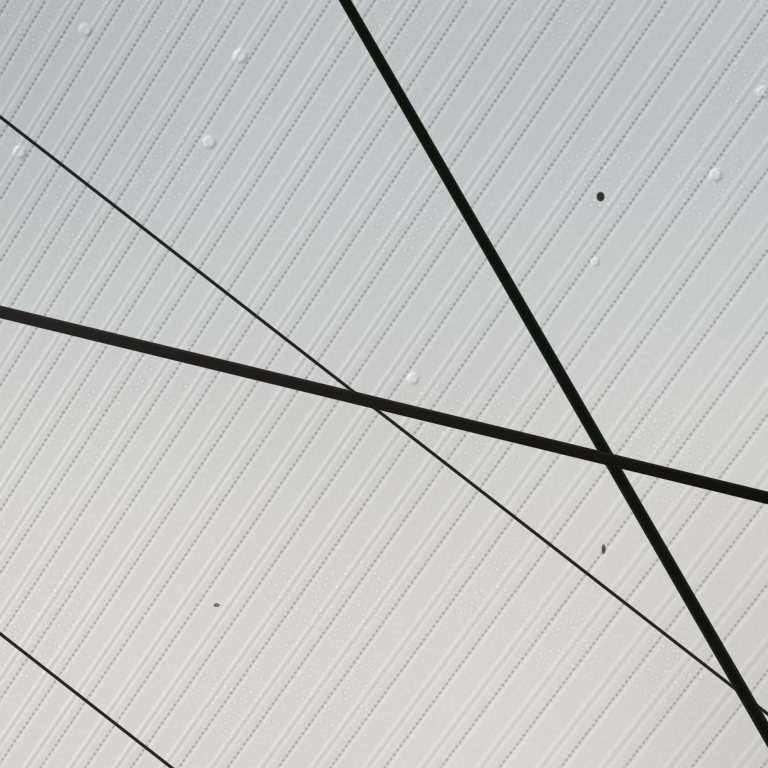
Write a Shadertoy shader that draws this texture.

```glsl
// Pale ribbed translucent roof with fine dashed seams, water drops and crossing dark cables.

vec2 hash2(vec2 p) {
    p = vec2(dot(p, vec2(127.1, 311.7)), dot(p, vec2(269.5, 183.3)));
    return fract(sin(p) * 43758.5);
}

// Distance to the nearest scattered cell point
float cellular(vec2 p) {
    vec2 cell = floor(p), f = fract(p);
    float nearest = 2.0;
    for (int y = -1; y <= 1; y++)
        for (int x = -1; x <= 1; x++) {
            vec2 o = vec2(x, y);
            nearest = min(nearest, length(o + hash2(cell + o) - f));
        }
    return nearest;
}

// Soft line across the ribs, at a fraction of one rib period
float ribLine(float phase, float at, float density, float width) {
    float d = (fract(phase - at + 0.5) - 0.5) / density;
    return exp(-d * d / (width * width));
}

// Signed distance from the infinite line through a and b
float lineDistance(vec2 p, vec2 a, vec2 b) {
    vec2 dir = normalize(b - a);
    return dot(p - a, vec2(-dir.y, dir.x));
}

float cable(float d, float halfWidth, float px) {
    return 1.0 - smoothstep(-px, px, abs(d) - halfWidth);
}

// Clear drop: shaded rim with a lit side
float drop(vec2 d, float radius) {
    float r = length(d) / radius;
    float rim = exp(-pow((r - 0.8) * 4.0, 2.0));
    float side = dot(d, vec2(0.75, -0.65)) / radius;
    return -0.16 * rim * side + 0.06 * exp(-r * r * 3.0);
}

float speck(vec2 d, vec2 size, float px) {
    float r = length(d / size);
    return 1.0 - smoothstep(1.0 - px / size.x, 1.0 + px / size.x, r);
}

void mainImage(out vec4 fragColor, in vec2 fragCoord) {
    vec2 uv = fragCoord / iResolution.xy;
    float px = 0.8 / iResolution.y;

    // Broad light: grey above, warmer and brighter below
    float shade = mix(0.835, 0.755, smoothstep(0.1, 1.0, uv.y));
    shade -= 0.035 * smoothstep(0.5, 0.0, uv.x) * smoothstep(0.55, 1.0, uv.y);
    shade -= 0.035 * smoothstep(0.65, 1.0, uv.x) * smoothstep(0.5, 0.0, uv.y);
    shade += 0.008 * sin(uv.x * 7.0 + uv.y * 3.0) * sin(uv.y * 6.0 - uv.x * 2.0);

    // Slightly fanned ribs, wider toward the lower right
    vec2 p = uv - 0.5;
    float along = dot(p, vec2(0.57, 0.82));
    float across = dot(p, vec2(0.82, -0.57)) / (1.0 + 0.1 * along);
    float phase = across * 19.0 - across * across * 4.0 + 0.2;
    float density = 19.0 - 8.0 * across;
    float ridges = mix(1.0, 0.6, smoothstep(-0.2, 0.5, across));
    shade += 0.055 * ridges * ribLine(phase, 0.10, density, 0.0024);
    shade -= 0.050 * ridges * ribLine(phase, 0.19, density, 0.0022);
    shade += 0.045 * ridges * ribLine(phase, 0.27, density, 0.0022);
    shade += 0.035 * ribLine(phase, 0.58, density, 0.0024);

    // Dashed seams
    float dash = 0.6 + 0.4 * sin(along * 880.0 + floor(phase) * 2.0);
    shade -= 0.19 * dash * ribLine(phase, 0.5, density, 0.0016);

    // Fine surface texture and patches of tiny beads
    shade += 0.022 * (cellular(uv * 170.0) - 0.45);
    float patches = smoothstep(0.45, 0.15, cellular(uv * 5.0 + 3.0));
    float bead = cellular(uv * 75.0);
    shade += patches * (0.04 * exp(-bead * bead * 40.0)
           - 0.03 * exp(-pow((bead - 0.24) * 16.0, 2.0)));

    // Larger drops: centre and radius
    vec3 drops[8] = vec3[8](
        vec3(0.313, 0.927, 0.010), vec3(0.026, 0.802, 0.009),
        vec3(0.111, 0.961, 0.009), vec3(0.273, 0.815, 0.009),
        vec3(0.932, 0.772, 0.009), vec3(0.994, 0.880, 0.009),
        vec3(0.538, 0.507, 0.008), vec3(0.775, 0.659, 0.006));
    for (int i = 0; i < 8; i++) shade += drop(uv - drops[i].xy, drops[i].z);

    float warmth = smoothstep(0.9, 0.0, uv.y);
    vec3 color = shade * mix(vec3(0.995, 1.0, 1.005), vec3(1.005, 1.0, 0.988), warmth);

    // Dark debris
    color = mix(color, vec3(0.20), speck(uv - vec2(0.782, 0.744), vec2(0.005, 0.006), px));
    color = mix(color, vec3(0.32), speck(uv - vec2(0.786, 0.285), vec2(0.0025, 0.006), px));
    color = mix(color, vec3(0.45), speck(uv - vec2(0.282, 0.212), vec2(0.004, 0.0025), px));

    // Thin wires
    float upperWire = lineDistance(uv, vec2(0.0, 0.848), vec2(1.0, 0.070));
    float lowerWire = lineDistance(uv, vec2(0.0, 0.175), vec2(0.224, 0.0));
    color = mix(color, vec3(0.13), cable(upperWire, 0.0020, px));
    color = mix(color, vec3(0.14), cable(lowerWire, 0.0020, px));

    // Thick cables with a faint lit edge
    float steep = lineDistance(uv, vec2(0.449, 1.0), vec2(1.0, 0.043));
    float shallow = lineDistance(uv, vec2(0.0, 0.594), vec2(1.0, 0.3516));
    vec3 steepColor = vec3(0.06, 0.07, 0.05) + 0.07 * smoothstep(0.003, 0.008, abs(steep));
    vec3 shallowColor = mix(vec3(0.15, 0.14, 0.135), vec3(0.07, 0.07, 0.05), uv.x)
                      + 0.05 * smoothstep(0.003, 0.008, shallow);
    color = mix(color, steepColor, cable(steep, mix(0.0085, 0.0070, uv.y), px));
    color = mix(color, shallowColor, cable(shallow, 0.0080, px));

    fragColor = vec4(clamp(color, 0.0, 1.0), 1.0);
}
```
